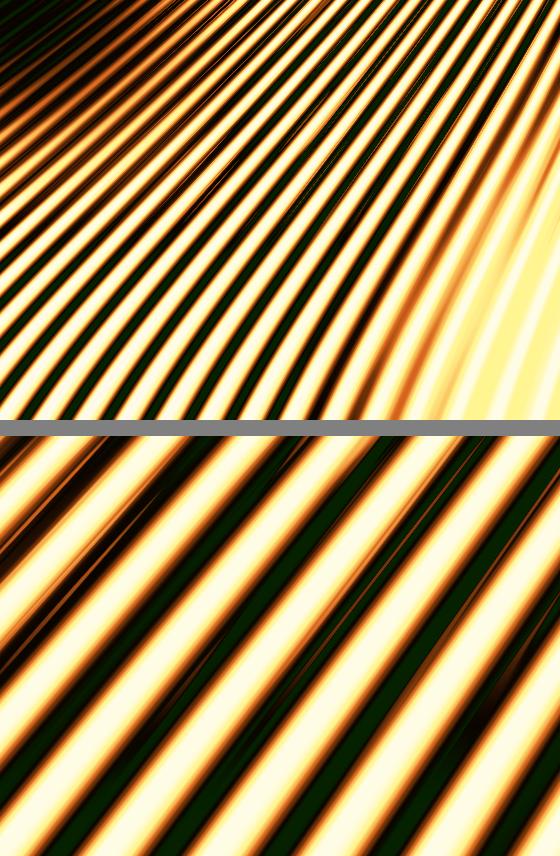
Top: the whole. Bottom: its middle third, enlarged.
A WebGL 1 fragment shader for this background:

```glsl
precision highp float;

uniform vec2 u_resolution;

vec2 hashGradient(vec2 cell) {
  float a = 6.2832 * fract(sin(dot(cell, vec2(127.1, 311.7))) * 43758.55);
  return vec2(cos(a), sin(a));
}

float gradientNoise(vec2 p) {
  vec2 i = floor(p), f = fract(p);
  vec2 s = f * f * f * (f * (f * 6.0 - 15.0) + 10.0);
  float a = dot(hashGradient(i), f);
  float b = dot(hashGradient(i + vec2(1.0, 0.0)), f - vec2(1.0, 0.0));
  float c = dot(hashGradient(i + vec2(0.0, 1.0)), f - vec2(0.0, 1.0));
  float d = dot(hashGradient(i + 1.0), f - 1.0);
  return mix(mix(a, b, s.x), mix(c, d, s.x), s.y);
}

// Heat 0..1 from black through brown, orange and yellow to cream
vec3 goldRamp(float heat, vec3 shadow) {
  vec3 col = mix(shadow, vec3(0.04, 0.015, 0.0), smoothstep(0.0, 0.1, heat));
  col = mix(col, vec3(0.42, 0.19, 0.03), smoothstep(0.08, 0.26, heat));
  col = mix(col, vec3(0.84, 0.39, 0.11), smoothstep(0.26, 0.44, heat));
  col = mix(col, vec3(0.98, 0.73, 0.33), smoothstep(0.42, 0.60, heat));
  col = mix(col, vec3(1.0, 0.96, 0.57), smoothstep(0.58, 0.76, heat));
  return mix(col, vec3(1.0, 0.99, 0.90), smoothstep(0.78, 0.98, heat));
}

void main() {
  vec2 uv = gl_FragCoord.xy / u_resolution;

  // Fan of ridges narrowing toward the top, slightly bowed on the left
  float bow = 0.14 * uv.y * (1.0 - uv.y) * (1.0 - uv.y) * mix(1.0, 0.15, uv.x);
  float fan = (uv.x - 0.0065 - 0.647 * uv.y + bow) / (0.0736 - 0.0296 * uv.y);
  float side = fract(fan + 0.5) - 0.5;

  // Light falls off to the upper left and floods the lower right
  float lit = smoothstep(0.0, 0.56, length(vec2(uv.x, 1.0 - uv.y)));
  float drift = gradientNoise(vec2(fan * 1.7, uv.y * 3.0));
  float reach = uv.x - 0.52 - 0.50 * pow(uv.y, 1.6) + 0.06 * drift;
  float flood = smoothstep(-0.03, 0.38, reach);

  // Fine streaks drawn out along the ridges
  float streak = gradientNoise(vec2(fan * 6.0, uv.y * 2.5 + 7.0));
  float grain = gradientNoise(vec2(fan * 9.0, uv.y * 3.5));
  float upper = smoothstep(0.3, 0.75, uv.y);

  // Ridge profile: rounded crest, softer in the dim corner and the flood
  float halfWidth = mix(0.295, 0.23, uv.y) + 0.015 * drift;
  float softness = 0.15 + 0.05 * uv.y + 0.07 * upper * (1.0 - lit) + 0.10 * flood;
  float ridge = 1.0 - smoothstep(halfWidth - softness, halfWidth + softness, abs(side));
  float peak = mix(0.06, 1.0, lit) - 0.20 * smoothstep(-0.08, 0.25, side);
  peak += 0.06 * streak * (0.4 + upper);

  // Gaps: faint secondary ridge, thin reflections and the flood of light
  float brownZone = smoothstep(0.3, 0.65, uv.y) * (1.0 - smoothstep(0.2, 0.55, uv.x));
  float second = 1.0 - smoothstep(0.02, 0.10, abs(abs(side) - 0.43 + 0.05 * drift));
  float gap = brownZone * lit * (0.07 + 0.17 * second);
  float glints = smoothstep(0.35, 0.6, uv.y) * smoothstep(0.15, 0.4, uv.x);
  gap += 0.32 * smoothstep(0.18, 0.42, grain) * glints;
  gap = max(gap, flood * (0.78 + 0.25 * streak * (0.3 + upper)));

  // Green reflections on the darkest gap floor
  float floorBand = smoothstep(0.30, 0.44, abs(side) + 0.12 * streak);
  vec3 shadow = mix(vec3(0.03, 0.02, 0.0), vec3(0.02, 0.13, 0.0), floorBand);

  vec3 col = goldRamp(mix(gap, peak, ridge), shadow);

  // Cool rose-white sheen on the lower crests
  float sheen = ridge * smoothstep(0.45, 0.0, uv.y) * smoothstep(0.65, 0.2, uv.x);
  col = mix(col, vec3(1.0, 0.96, 0.95), 0.6 * sheen * smoothstep(0.12, 0.0, abs(side + 0.08)));
  gl_FragColor = vec4(col, 1.0);
}
```
